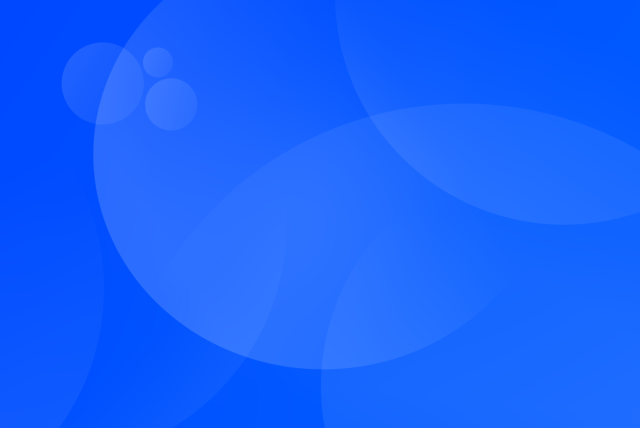
Give the GLSL for this background, as a WebGL 2 fragment shader.

```glsl
#version 300 es
precision highp float;
// Translucent overlapping discs with fading gradients on a vivid blue field.

uniform vec2 u_resolution;
out vec4 outColor;

const vec3 DEEP_BLUE = vec3(0.0, 0.28, 1.0);
const vec3 CLEAR_BLUE = vec3(0.0, 0.345, 1.0);
const vec3 VEIL_WHITE = vec3(1.0);

// Bubbles: centre in xy, radius in z
const vec3 BUBBLES[3] = vec3[3](
    vec3(0.240, 0.805, 0.096),
    vec3(0.369, 0.854, 0.035),
    vec3(0.400, 0.756, 0.061));

// Antialiased coverage of an axis-aligned ellipse
float ellipseMask(vec2 offset, vec2 radii, float pixel) {
    float dist = (length(offset / radii) - 1.0) * min(radii.x, radii.y);
    return 1.0 - smoothstep(-0.75 * pixel, 0.75 * pixel, dist);
}

// Linear ramp along a direction, 0 at start and 1 at end
float ramp(vec2 offset, vec2 direction, float start, float end) {
    return clamp((dot(offset, normalize(direction)) - start) / (end - start), 0.0, 1.0);
}

// Lay a white disc over a colour, its opacity growing along a direction
vec3 veil(vec3 color, vec2 offset, vec2 radii, vec2 direction,
          vec2 span, float opacity, float pixel) {
    float amount = opacity * ramp(offset, direction, span.x, span.y);
    return mix(color, VEIL_WHITE, amount * ellipseMask(offset, radii, pixel));
}

void main() {
    float pixel = 1.0 / u_resolution.y;
    vec2 p = gl_FragCoord.xy * pixel;

    // Field: deep at the upper left, clearer to the right and below
    float field = clamp(0.65 * p.x + 0.45 * (1.0 - p.y), 0.0, 1.0);
    vec3 color = mix(DEEP_BLUE, CLEAR_BLUE, field);

    // Soft glow at the middle of the canvas
    vec2 fromMiddle = p - vec2(0.75, 0.5);
    color = mix(color, VEIL_WHITE, 0.06 * exp(-dot(fromMiddle, fromMiddle) / 0.075));

    // Left and lower left discs
    color = veil(color, p - vec2(-0.314, 0.326), vec2(0.557),
                 vec2(0.1, -1.0), vec2(-0.25, 0.35), 0.06, pixel);
    color = veil(color, p - vec2(0.117, 0.473), vec2(0.552),
                 vec2(1.0, -1.0), vec2(0.34, 0.57), 0.05, pixel);

    // Broad dome rising from below, and the disc at the lower right
    color = veil(color, p - vec2(1.084, -0.064), vec2(0.822),
                 vec2(0.6, 0.8), vec2(-0.12, 0.45), 0.065, pixel);
    color = veil(color, p - vec2(1.287, 0.098), vec2(0.537),
                 vec2(-0.1, -1.0), vec2(-0.38, 0.05), 0.075, pixel);

    // Large central disc, brightest along its left rim
    color = veil(color, p - vec2(0.755, 0.639), vec2(0.537, 0.502),
                 vec2(-1.0, -0.6), vec2(-0.25, 0.42), 0.165, pixel);

    // Upper right disc, brightest along its lower rim
    color = veil(color, p - vec2(1.318, 1.010), vec2(0.535),
                 vec2(-0.5, -0.85), vec2(0.04, 0.49), 0.08, pixel);

    // Small bubbles, fading toward the lower right
    for (int i = 0; i < 3; i++) {
        vec3 bubble = BUBBLES[i];
        color = veil(color, p - bubble.xy, vec2(bubble.z), vec2(-1.0, 0.6),
                     vec2(-2.5, 1.0) * bubble.z, 0.125, pixel);
    }

    outColor = vec4(color, 1.0);
}
```
